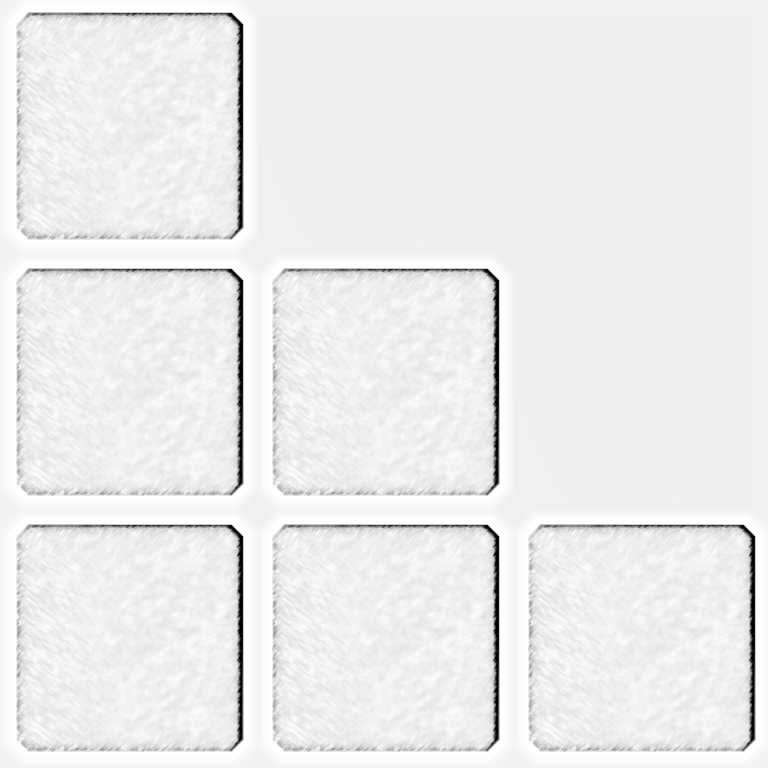
This texture map is drawn by a WebGL 1 fragment shader. Its source:

```glsl
precision highp float;
uniform vec2 u_resolution;

float hash(vec2 p) {
  return fract(sin(dot(p, vec2(12.99, 78.23))) * 43758.5);
}

float noise(vec2 p) {
  vec2 i = floor(p), f = fract(p);
  f = f * f * (3.0 - 2.0 * f);
  return mix(mix(hash(i), hash(i + vec2(1.0, 0.0)), f.x),
             mix(hash(i + vec2(0.0, 1.0)), hash(i + 1.0), f.x), f.y);
}

float fbm(vec2 p) {
  float sum = 0.0, amp = 0.5;
  for (int i = 0; i < 4; i++) {
    sum += amp * noise(p);
    p = p * 2.03 + 17.3;
    amp *= 0.55;
  }
  return sum;
}

// Noise stretched along a direction, centred on zero
float strands(vec2 p, float angle, vec2 scale) {
  float c = cos(angle), s = sin(angle);
  vec2 q = vec2(c * p.x + s * p.y, c * p.y - s * p.x);
  return fbm(q * scale + 90.0) - 0.5;
}

float chamferBox(vec2 p) {
  p = abs(p);
  return max(max(p.x, p.y) - 0.443, (p.x + p.y - 0.84) * 0.7071);
}

// Soft short fur, combed down on the left and up near the top
float fur(vec2 p) {
  float combed = strands(p, -0.65, vec2(32.0, 100.0));
  float upright = strands(p, 0.95, vec2(32.0, 90.0));
  float tufts = strands(p, 0.6, vec2(30.0, 42.0));
  float left = 1.0 - smoothstep(-0.4, 0.1, p.x);
  float top = smoothstep(0.2, 0.43, p.y);
  float grain = mix(mix(tufts, combed, left), upright, top * 0.75);
  return 0.94 + grain * (0.12 + 0.06 * left + 0.06 * top)
       + 0.03 * (fbm(p * 16.0 + 60.0) - 0.5);
}

vec3 tile(vec2 p) {
  float shade = fur(p);
  float inset = max(-chamferBox(p), 0.0);
  float ragged = strands(p, 0.75, vec2(45.0, 120.0));

  // Frayed gray rim
  shade -= exp(-inset / 0.012) * clamp(0.26 + ragged * 1.1, 0.0, 0.6);
  shade -= 0.05 * exp(-inset / 0.04) * (0.4 + 2.5 * ragged);

  // Black shadow along the top and right walls
  float wall = -chamferBox(p + vec2(0.019, 0.007)) + ragged * 0.022;
  shade *= mix(0.04, 1.0, smoothstep(-0.01, 0.008, wall));
  shade -= 0.12 * exp(-max(wall, 0.0) / 0.015) * (0.5 + ragged);
  return vec3(clamp(shade, 0.0, 1.0));
}

void main() {
  vec2 uv = gl_FragCoord.xy / u_resolution;
  vec2 grid = uv * 3.0;

  // Nearest tile of the lower-left staircase
  float dist = 10.0;
  vec2 local = vec2(0.0);
  for (int row = 0; row < 3; row++) {
    for (int col = 0; col < 3; col++) {
      if (row + col < 3) {
        vec2 p = grid - vec2(float(col), float(row)) - 0.508;
        float d = chamferBox(p);
        if (d < dist) {
          dist = d;
          local = p;
        }
      }
    }
  }

  // Pale board with broad uneven light
  float stair = grid.x + grid.y + 0.25 * sin(grid.x * 6.2832);
  float board = 0.94 - 0.008 * smoothstep(3.4, 3.9, stair);
  vec2 border = min(uv, 1.0 - uv);
  board += 0.012 * (1.0 - smoothstep(0.0, 0.05, min(border.x, border.y)));

  // White glow around each tile
  float glow = 1.0 - smoothstep(0.012, 0.075, dist);
  vec3 color = vec3(mix(board, 1.0, glow));

  // Soft tile edge, softest along the lit left and bottom sides
  float lit = smoothstep(0.0, 0.3, -min(local.x, local.y));
  float soft = max(mix(0.005, 0.009, lit), 1.5 / u_resolution.y);
  float mask = 1.0 - smoothstep(-soft, 0.5 * soft, dist);
  color = mix(color, tile(local), mask);
  gl_FragColor = vec4(color, 1.0);
}
```
